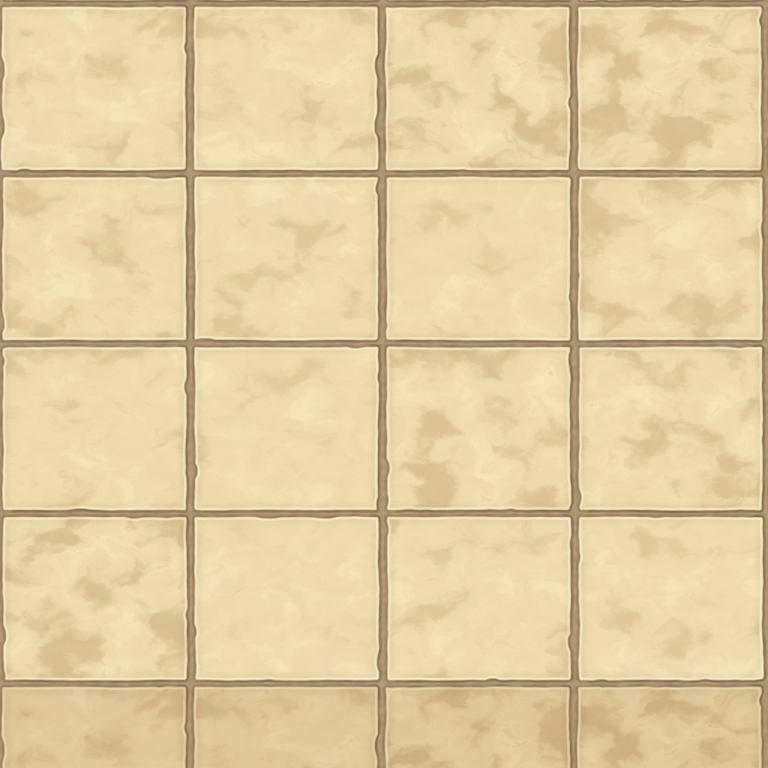
Give the GLSL for this texture, as a three.js fragment shader.

```glsl
// Cream stone tiles, four across and about four and a half down, with brown grout.
// Each tile is a rounded box whose sides are worn by gradient noise; warped
// fractal noise stains the stone, and a pale rim and dark groove mark its edge.

#define PITCH  vec2(0.25, 0.2214)     // tile spacing
#define ORIGIN vec2(-0.0025, 0.0045)  // first grout crossing, from the top left
#define GAP    vec2(0.0058, 0.0048)   // half width of the grout
#define WEAR   vec2(0.0040, 0.0022)   // roughness of upright and level sides
#define SOFT   0.0013                 // edge smoothing
#define RIM    0.0034                 // width of the pale rim
#define CREAM  vec3(0.93, 0.86, 0.68)
#define TAN    vec3(0.85, 0.75, 0.57)
#define PALE   vec3(0.98, 0.93, 0.77)
#define GROUT  vec3(0.69, 0.59, 0.45)
#define GROOVE vec3(0.52, 0.44, 0.34)
#define SHADE  vec3(0.94, 0.91, 0.88) // tint of the lowest row

varying vec2 vUv;

float hash(vec2 p) {
  return fract(sin(dot(p, vec2(127.1, 311.7))) * 43758.5);
}

vec2 gradient(vec2 p) {
  float a = 6.2832 * hash(p);
  return vec2(cos(a), sin(a));
}

// Gradient noise, roughly -0.7 to 0.7
float noise(vec2 p) {
  vec2 i = floor(p), f = fract(p);
  vec2 u = f * f * f * (f * (f * 6.0 - 15.0) + 10.0);
  vec2 e = vec2(1.0, 0.0);
  float low = mix(dot(gradient(i), f), dot(gradient(i + e.xy), f - e.xy), u.x);
  float high = mix(dot(gradient(i + e.yx), f - e.yx),
                   dot(gradient(i + e.xx), f - e.xx), u.x);
  return mix(low, high, u.y);
}

float fbm(vec2 p) {
  float sum = 0.0, amp = 0.6;
  for (int i = 0; i < 5; i++) {
    sum += amp * noise(p);
    p = mat2(1.6, 1.2, -1.2, 1.6) * p + 5.3;
    amp *= 0.5;
  }
  return sum;
}

// Inward wear of one side: slow drift plus occasional chips
float wornSide(float along, float seed) {
  float drift = noise(vec2(along * 17.0, seed));
  float ripple = noise(vec2(along * 70.0, seed + 9.4));
  float chip = smoothstep(0.22, 0.5, noise(vec2(along * 28.0, seed + 21.7)));
  return 0.6 * drift + 0.22 * ripple + 0.9 * chip;
}

// Signed distance into the tile, positive inside
float tileDepth(vec2 q, vec2 id) {
  vec2 side = step(0.0, q);
  float seedX = 4.37 + 40.0 * hash(id + vec2(side.x * 0.31, 7.2));
  float seedY = 6.73 + 40.0 * hash(id + vec2(13.6, side.y * 0.47));
  vec2 worn = WEAR * vec2(wornSide(q.y, seedX), wornSide(q.x, seedY));
  float radius = 0.0025;
  vec2 d = abs(q) - (0.5 * PITCH - GAP - worn) + radius;
  return radius - length(max(d, 0.0)) - min(max(d.x, d.y), 0.0);
}

// Mottled stone, with a different amount of staining on every tile
vec3 stone(vec2 q, vec2 id) {
  float age = hash(id + 3.7);
  vec2 p = q * vec2(13.0, 18.0) + 60.0 * vec2(hash(id + 1.3), hash(id + 8.1));
  p += 0.55 * vec2(fbm(p * 1.4 + 11.0), fbm(p * 1.4 + 29.0));
  float cloud = fbm(p);
  float detail = fbm(p * 2.7 + 17.0);
  float stain = smoothstep(0.02, 0.36, cloud + 0.22 * detail + 0.2 * (age - 0.55));
  float bloom = smoothstep(0.06, 0.42, 0.3 * detail - cloud);
  vec3 color = mix(CREAM, TAN, stain * (0.5 + 0.5 * age));
  color = mix(color, PALE, 0.5 * bloom);
  float fleck = smoothstep(0.2, 0.42, detail) * (0.2 + 0.3 * age);
  color = mix(color, TAN, fleck);
  return color * (1.0 + 0.035 * detail);
}

void main() {
  // Tile grid, counted from the top; each row slides a little sideways
  vec2 p = vec2(vUv.x, 1.0 - vUv.y) - ORIGIN;
  float row = floor(p.y / PITCH.y);
  p.x -= 0.004 * (hash(vec2(mod(row, 4.0), 5.9)) - 0.5);
  vec2 grid = p / PITCH;
  vec2 id = mod(floor(grid), 4.0);
  vec2 q = (fract(grid) - 0.5) * PITCH;
  float depth = tileDepth(q, id);

  // Stone with a faint warm band inside its pale rim
  vec3 tile = stone(q, id);
  tile *= 1.0 - 0.035 * (1.0 - smoothstep(RIM, 4.0 * RIM, depth));
  float rim = 1.0 - smoothstep(0.5 * RIM, 1.2 * RIM, depth);
  float rimFade = 0.75 + 0.4 * noise(q * 24.0 + id * 7.3);
  tile = mix(tile, PALE, rim * rimFade);
  tile *= mix(vec3(1.0), SHADE, step(3.5, row));

  // Grout, darkest in the groove beside the lower and right sides
  float groove = smoothstep(0.0, 0.0016, -depth) * (1.0 - smoothstep(0.002, 0.0052, -depth));
  float shadow = 0.5 + 0.35 * step(0.0, q.x + q.y) + 0.5 * noise(p * 45.0);
  vec3 grout = GROUT * (1.0 + 0.1 * noise(p * vec2(90.0, 120.0)));
  grout = mix(grout, GROOVE, clamp(groove * shadow, 0.0, 1.0));

  gl_FragColor = vec4(mix(grout, tile, smoothstep(-SOFT, SOFT, depth)), 1.0);
}
```
